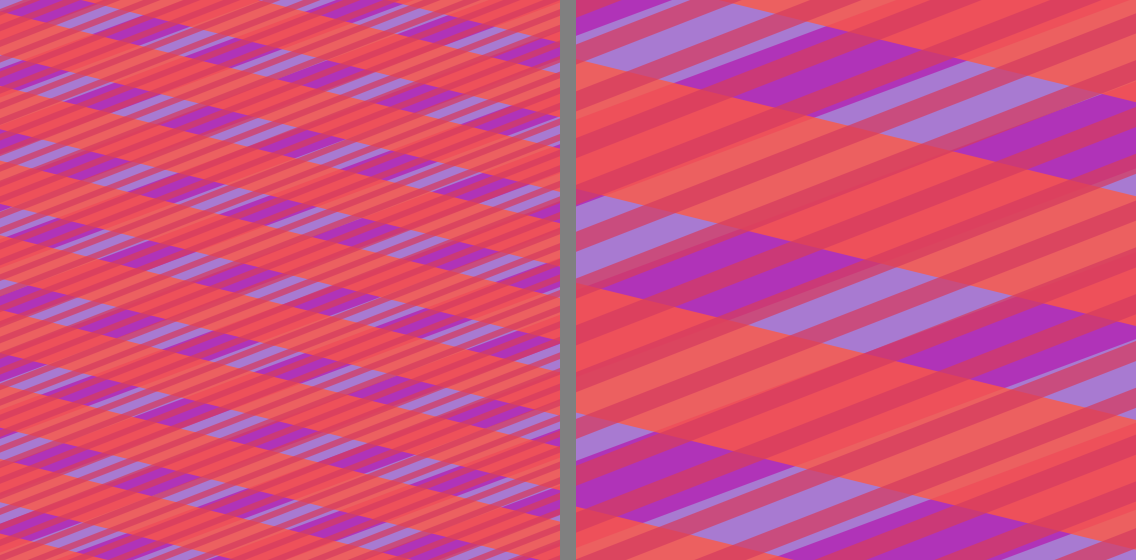
Left: the whole. Right: its middle third, enlarged.
This pattern is drawn by a WebGL 1 fragment shader. Its source:

```glsl
precision highp float;
// Diagonal plaid: lavender and purple stripes under translucent red bands and fine crimson stripes.

uniform vec2 u_resolution;

// Each stripe set: slope, vertical period, vertical start, filled fraction.
const vec4 PURPLE_STRIPES  = vec4( 0.373, 0.1016,  0.0208, 0.51);
const vec4 RED_BANDS       = vec4(-0.245, 0.1332,  0.1536, 0.58);
const vec4 CRIMSON_STRIPES = vec4( 0.390, 0.02786, 0.0162, 0.43);

const vec3 LAVENDER = vec3(0.66, 0.48, 0.82);
const vec3 PURPLE   = vec3(0.69, 0.20, 0.72);
const vec3 RED      = vec3(1.00, 0.345, 0.25);
const vec3 CRIMSON  = vec3(0.836, 0.23, 0.372);

const float RED_OPACITY     = 0.78;
const float CRIMSON_OPACITY = 0.73;

// Antialiased coverage of a repeating set of slanted stripes.
float stripes(vec2 p, vec4 set) {
  float slope = set.x;
  float period = set.y;
  float halfFill = 0.5 * set.w;
  float phase = (p.y + slope * p.x - set.z) / period;
  float fromCentre = abs(fract(phase - halfFill + 0.5) - 0.5);
  float blur = 0.7 * length(vec2(slope, 1.0)) / (period * u_resolution.y);
  return 1.0 - smoothstep(halfFill - blur, halfFill + blur, fromCentre);
}

void main() {
  // Canvas units, with y measured down from the top edge.
  vec2 p = gl_FragCoord.xy / u_resolution;
  p.y = 1.0 - p.y;

  // Layers from back to front.
  vec3 color = mix(LAVENDER, PURPLE, stripes(p, PURPLE_STRIPES));
  color = mix(color, RED, RED_OPACITY * stripes(p, RED_BANDS));
  color = mix(color, CRIMSON, CRIMSON_OPACITY * stripes(p, CRIMSON_STRIPES));

  gl_FragColor = vec4(color, 1.0);
}
```
